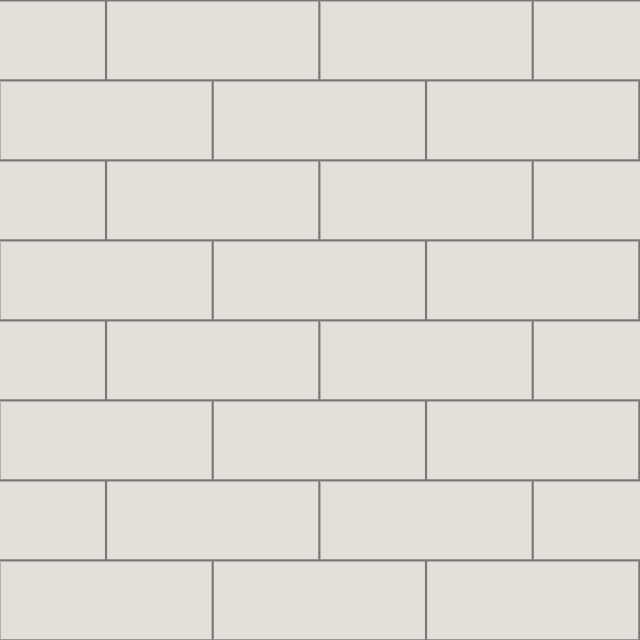
Give the GLSL for this pattern, as a three.js fragment shader.

```glsl
#define BRICKS vec2(3.0, 8.0)
#define ROW_SHIFT 0.5
#define JOINT_WIDTH 0.0034
#define JOINT_CENTER vec2(-0.001, -0.0006)
#define BRICK_COLOR vec3(0.888, 0.878, 0.848)
#define JOINT_COLOR vec3(0.47, 0.47, 0.475)

varying vec2 vUv;

// Distance to the nearest whole number
vec2 gridDistance(vec2 p) {
  return abs(fract(p + 0.5) - 0.5);
}

void main() {
  // Running bond: every other course slides by half a brick
  vec2 wall = (vUv - JOINT_CENTER) * BRICKS;
  wall.x += ROW_SHIFT * mod(floor(wall.y), 2.0);

  // Joint coverage, with distances in canvas units
  vec2 toJoint = gridDistance(wall) / BRICKS;
  vec2 pixel = max(fwidth(vUv), vec2(1e-5));
  vec2 joint = clamp((0.5 * JOINT_WIDTH - toJoint) / pixel + 0.5, 0.0, 1.0);

  vec3 color = mix(BRICK_COLOR, JOINT_COLOR, max(joint.x, joint.y));
  gl_FragColor = vec4(color, 1.0);
}
```
